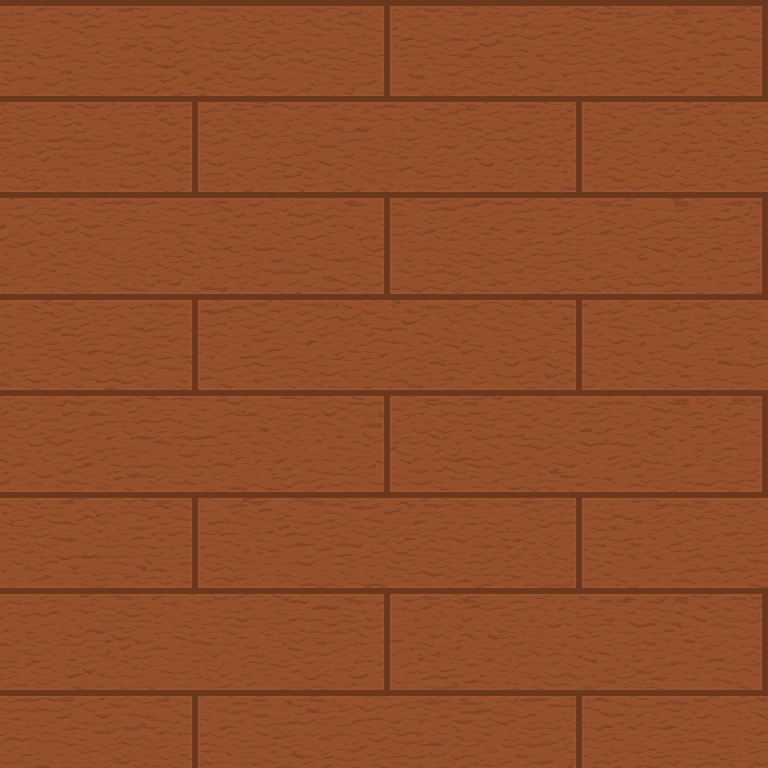
Reproduce this texture procedurally as a WebGL 1 fragment shader.

```glsl
precision highp float;

uniform vec2 u_resolution;

const float GRID = 128.0;          // layout units across the canvas
const float COURSE_PITCH = 16.45;  // course height before snapping to the grid
const float BRICK_LENGTH = 64.0;
const float LAST_JOINT = 127.0;    // closing joint at the right border
const float JOINT_HALF = 0.48;
const float RIM_WIDTH = 0.3;
const float RIM_STRENGTH = 0.05;
const vec2 GRAIN_SIZE = vec2(2.0, 0.95);
const vec2 CHIP_SIZE = vec2(3.2, 0.5);
const float CHIP_CHANCE = 0.16;
const vec3 CLAY_LIGHT = vec3(0.588, 0.314, 0.172);
const vec3 CLAY_DARK = vec3(0.495, 0.262, 0.143);
const vec3 MORTAR = vec3(0.42, 0.22, 0.12);

float hash(vec2 p) {
  vec3 q = fract(vec3(p.xyx) * 0.1031);
  q += dot(q, q.yzx + 33.33);
  return fract((q.x + q.y) * q.z);
}

// Offset from the nearest cell seed in xy, random cell value in z
vec3 cellular(vec2 p) {
  vec2 base = floor(p);
  vec3 nearest = vec3(0.0);
  float best = 9.0;
  for (int j = -1; j <= 1; j++) {
    for (int i = -1; i <= 1; i++) {
      vec2 cell = base + vec2(float(i), float(j));
      vec2 seed = cell + vec2(hash(cell + 7.0), hash(cell + 61.0));
      vec2 offset = p - seed;
      float d = dot(offset, offset);
      if (d < best) {
        best = d;
        nearest = vec3(offset, hash(cell + 131.0));
      }
    }
  }
  return nearest;
}

// Wrinkled clay: shaded undersides of flat, warped pebbles
float grain(vec2 p) {
  vec2 warp = vec2(sin(p.y * 1.9 + sin(p.x * 0.7)),
                   0.35 * sin(p.x * 1.7 + 2.0 * sin(p.y * 0.6)));
  vec3 cell = cellular((p + 0.5 * warp) / GRAIN_SIZE + 200.0);
  float underside = smoothstep(0.08, 0.55, cell.y);
  return underside * mix(0.45, 1.0, cell.z);
}

// Sparse dashes worn into the upper edge of a course
float chips(float x, float depth, float parity) {
  vec2 cell = floor(vec2(x, depth) / CHIP_SIZE);
  vec2 local = fract(vec2(x, depth) / CHIP_SIZE);
  float chosen = step(hash(cell + 300.0 + 50.0 * parity), CHIP_CHANCE);
  float band = step(1.5, depth) * step(depth, 2.5);
  vec2 soft = smoothstep(0.0, 0.25, local) * smoothstep(0.0, 0.25, 1.0 - local);
  return chosen * band * soft.x * soft.y;
}

void main() {
  vec2 p = gl_FragCoord.xy / u_resolution * GRID;
  p.y = GRID - p.y;
  float pixel = GRID / min(u_resolution.x, u_resolution.y);

  // Courses snapped to the grid, counted from the top
  float row = 0.0;
  float top = 0.0;
  float bedDistance = GRID;
  for (int i = 0; i < 8; i++) {
    float bed = floor(float(i) * COURSE_PITCH);
    bedDistance = min(bedDistance, abs(p.y - bed - 0.5));
    if (p.y >= bed) {
      row = float(i);
      top = bed;
    }
  }

  // Upright joints, shifted half a brick on alternate courses
  float parity = mod(row, 2.0);
  float shift = parity * 0.5 * BRICK_LENGTH;
  float index = max(1.0, floor((p.x - 0.5 + shift) / BRICK_LENGTH + 0.5));
  float joint = min(index * BRICK_LENGTH - shift, LAST_JOINT);
  float edge = min(bedDistance, abs(p.x - joint - 0.5)) - JOINT_HALF;

  // Clay surface with a faint lit rim
  float shade = grain(p);
  shade = max(shade, 0.8 * chips(p.x, p.y - top, parity));
  vec3 clay = mix(CLAY_LIGHT, CLAY_DARK, shade);
  float rim = 1.0 - smoothstep(RIM_WIDTH, RIM_WIDTH + pixel, edge);
  clay *= 1.0 + RIM_STRENGTH * rim;

  float brick = smoothstep(-0.5 * pixel, 0.5 * pixel, edge);
  gl_FragColor = vec4(mix(MORTAR, clay, brick), 1.0);
}
```
